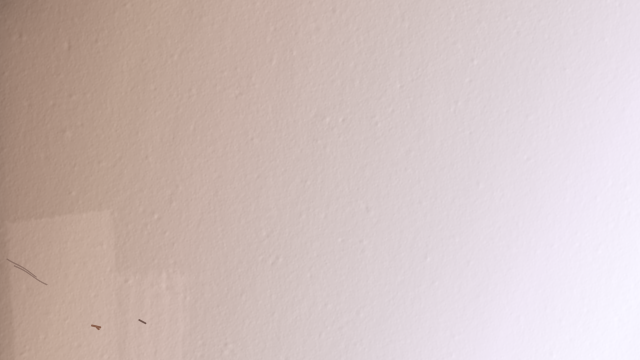
Write a Shadertoy shader that draws this texture.

```glsl
// Unevenly painted plaster wall, lit from the lower right, with a repainted patch and small scuffs.

vec2 hash2(vec2 cell) {
    vec3 q = fract(vec3(cell.xyx) * vec3(0.1031, 0.1030, 0.0973));
    q += dot(q, q.yzx + 33.33);
    return fract((q.xx + q.yz) * q.zy);
}

// Cellular relief: slope towards the light of one soft bump or dent per cell.
// A higher rarity leaves only a few strong bumps.
float reliefSlope(vec2 p, float rarity) {
    vec2 cell = floor(p);
    float slope = 0.0;
    for (int j = -1; j <= 1; j++)
    for (int i = -1; i <= 1; i++) {
        vec2 id = cell + vec2(i, j);
        vec2 offset = p - id - hash2(id);
        vec2 rnd = hash2(id + 71.7);
        float height = pow(rnd.x, rarity) * (rnd.y < 0.35 ? -1.0 : 1.0);
        slope += height * dot(offset, vec2(0.9, -0.45)) * exp(-5.0 * dot(offset, offset));
    }
    return slope;
}

// Layered sines for slow, uneven variation.
float waves(vec2 p) {
    return 0.5 * sin(p.x * 3.1 + 1.7 * sin(p.y * 1.9))
         + 0.3 * sin(p.y * 4.3 + 1.9 * sin(p.x * 2.7 + 1.0))
         + 0.2 * sin(p.x * 8.9 - p.y * 5.3);
}

float boxDistance(vec2 p, vec2 center, vec2 halfSize) {
    vec2 d = abs(p - center) - halfSize;
    return length(max(d, 0.0)) + min(max(d.x, d.y), 0.0);
}

float segmentDistance(vec2 p, vec2 a, vec2 b) {
    vec2 ab = b - a;
    return length(p - a - ab * clamp(dot(p - a, ab) / dot(ab, ab), 0.0, 1.0));
}

float ramp(float from, float to, float x) {
    return clamp((x - from) / (to - from), 0.0, 1.0);
}

// Tan shadow through pink beige to cool white.
vec3 wallColor(float light) {
    vec3 c = mix(vec3(0.62, 0.51, 0.45), vec3(0.665, 0.555, 0.495), ramp(-0.06, 0.04, light));
    c = mix(c, vec3(0.73, 0.63, 0.57), ramp(0.04, 0.155, light));
    c = mix(c, vec3(0.78, 0.69, 0.655), ramp(0.155, 0.32, light));
    c = mix(c, vec3(0.82, 0.76, 0.75), ramp(0.32, 0.51, light));
    c = mix(c, vec3(0.87, 0.83, 0.85), ramp(0.51, 0.71, light));
    c = mix(c, vec3(0.94, 0.91, 0.96), ramp(0.71, 0.92, light));
    return mix(c, vec3(0.97, 0.96, 1.0), ramp(0.92, 1.1, light));
}

void mainImage(out vec4 fragColor, in vec2 fragCoord) {
    vec2 uv = fragCoord / iResolution.xy;
    vec2 p = fragCoord / iResolution.y;
    float pixel = 1.0 / iResolution.y;

    // Broad light falloff, stronger vertically on the bright side
    float light = uv.x + (0.5 - uv.y) * mix(0.12, 0.36, uv.x);
    light += 0.006 * waves(p * 2.0);
    vec3 color = wallColor(light);

    // Shaded left edge and upper corner
    color *= 1.0 - 0.06 * exp(-uv.x * 50.0) - 0.11 * exp(-16.0 * length(uv - vec2(0.0, 1.0)));

    // Repainted patch with ragged brush edges
    float brush = 0.004 * waves(p * 24.0) + 0.005 * sin(p.x * 190.0 + sin(p.x * 83.0));
    vec2 tilted = p - vec2(0.05 * (0.4 - p.y), 0.13 * (p.x - 0.17));
    float patchDist = boxDistance(tilted, vec2(0.165, 0.15), vec2(0.145, 0.25));
    float strokeDist = boxDistance(p, vec2(0.42, 0.07), vec2(0.10, 0.17));
    float paint = 1.0 - smoothstep(-0.005, 0.005, patchDist + 0.5 * brush);
    float stroke = 1.0 - smoothstep(-0.012, 0.010, strokeDist + 2.0 * brush);
    stroke *= 0.65 + 0.2 * sin(p.x * 140.0 + waves(p * 5.0));
    color += vec3(0.033, 0.032, 0.034) * max(paint, stroke);

    // Plaster relief: faint swells, small bumps, crisp grain and rare tiny pimples
    vec2 warped = p + 0.012 * vec2(waves(p * 5.0), waves(p.yx * 6.0 + 2.0));
    float relief = 0.022 * reliefSlope(warped * vec2(11.0, 5.0), 1.0)
                 + 0.022 * reliefSlope(warped * vec2(34.0, 27.0) + 9.0, 1.5)
                 + 0.060 * reliefSlope(warped * vec2(80.0, 70.0) + 23.0, 1.2)
                 + 0.075 * reliefSlope(p * 135.0 + 41.0, 1.0)
                 + 0.190 * reliefSlope(warped * 66.0 + 57.0, 26.0);
    color += relief * mix(1.0, 0.45, smoothstep(0.4, 1.0, light)) * vec3(1.0, 1.03, 1.05);

    // Hairline scratches
    vec2 bent = p + vec2(0.0, 0.002 * sin(p.x * 70.0));
    for (int i = 0; i < 2; i++) {
        float k = float(i);
        float d = segmentDistance(bent, vec2(0.02 + 0.02 * k, 0.282 - 0.02 * k),
                                  vec2(0.10 + 0.03 * k, 0.232 - 0.022 * k));
        color = mix(color, vec3(0.42, 0.32, 0.29), 0.5 * (1.0 - smoothstep(0.0003, 0.0006 + pixel, d)));
    }

    // Rusty chip and a small dark nick
    float chip = segmentDistance(bent, vec2(0.256, 0.094), vec2(0.278, 0.092)) - 0.001;
    chip = min(chip, segmentDistance(p, vec2(0.268, 0.092), vec2(0.274, 0.086)) - 0.001);
    color = mix(color, vec3(0.47, 0.29, 0.21), 0.8 * (1.0 - smoothstep(0.0, 0.001 + pixel, chip)));
    float nick = segmentDistance(p, vec2(0.387, 0.111), vec2(0.404, 0.102)) - 0.0005;
    color = mix(color, vec3(0.32, 0.22, 0.19), 0.75 * (1.0 - smoothstep(0.0, 0.001 + pixel, nick)));

    fragColor = vec4(clamp(color, 0.0, 1.0), 1.0);
}
```
